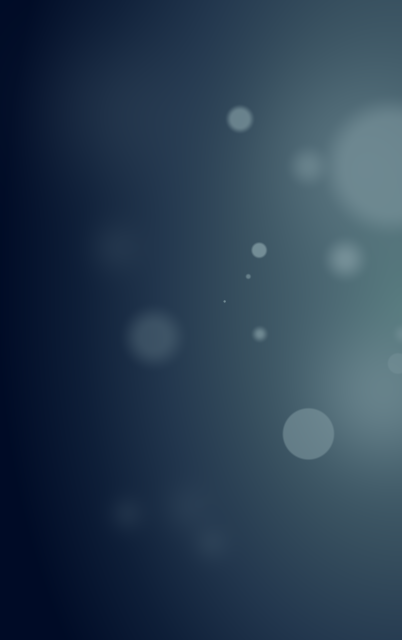
Give the GLSL for this background, as a WebGL 2 fragment shader.

```glsl
#version 300 es
precision highp float;

// Hazy bokeh backdrop: an elliptical falloff from a teal glow at the right
// is mapped through a colour ramp to navy, then wide gaussian hazes and
// discs of varied focus are blended on top. Lengths are in canvas heights.

uniform vec2 u_resolution;
out vec4 outColor;

// Light source and its falloff
const vec2 LIGHT_CENTER = vec2(0.63, 0.52);
const float STRETCH_ABOVE = 0.50;
const float STRETCH_BELOW = 0.67;
const float RAMP_LENGTH = 0.63;

const vec3 HAZE_COLOR = vec3(0.50, 0.60, 0.63);

// Background colours from the light outwards, evenly spaced
const int RAMP_STEPS = 6;
const vec3 RAMP[RAMP_STEPS] = vec3[](
    vec3(0.335, 0.475, 0.490),
    vec3(0.280, 0.390, 0.435),
    vec3(0.215, 0.310, 0.370),
    vec3(0.135, 0.215, 0.305),
    vec3(0.055, 0.120, 0.220),
    vec3(0.000, 0.045, 0.150));

// Hazes: centre x, y, spread, strength
const int HAZE_COUNT = 7;
const vec4 HAZES[HAZE_COUNT] = vec4[](
    vec4(0.550, 0.755, 0.140, 0.33),
    vec4(0.595, 0.382, 0.105, 0.52),
    vec4(0.170, 0.830, 0.120, 0.13),
    vec4(0.180, 0.613, 0.040, 0.10),
    vec4(0.198, 0.197, 0.027, 0.11),
    vec4(0.293, 0.206, 0.038, 0.08),
    vec4(0.330, 0.151, 0.028, 0.10));

// Discs: centre x, y, radius, half width of the blurred edge
const int DISC_COUNT = 12;
const vec4 DISCS[DISC_COUNT] = vec4[](
    vec4(0.612, 0.740, 0.093, 0.024),
    vec4(0.482, 0.322, 0.040, 0.002),
    vec4(0.375, 0.814, 0.0185, 0.006),
    vec4(0.405, 0.609, 0.0115, 0.0025),
    vec4(0.388, 0.568, 0.0035, 0.002),
    vec4(0.351, 0.529, 0.0017, 0.001),
    vec4(0.406, 0.478, 0.0085, 0.007),
    vec4(0.622, 0.432, 0.016, 0.002),
    vec4(0.240, 0.473, 0.037, 0.020),
    vec4(0.482, 0.740, 0.021, 0.019),
    vec4(0.540, 0.595, 0.022, 0.020),
    vec4(0.630, 0.478, 0.010, 0.010));
const float DISC_STRENGTH[DISC_COUNT] = float[](
    0.53, 0.58, 0.70, 0.82, 0.65, 0.85, 0.75, 0.35, 0.29, 0.48, 0.75, 0.45);

// Elliptical falloff from the light, flatter below than above
vec3 background(vec2 p) {
    vec2 offset = p - LIGHT_CENTER;
    offset.y *= offset.y > 0.0 ? STRETCH_ABOVE : STRETCH_BELOW;
    float level = clamp(length(offset) / RAMP_LENGTH, 0.0, 1.0)
                * float(RAMP_STEPS - 1);
    int i = min(int(level), RAMP_STEPS - 2);
    return mix(RAMP[i], RAMP[i + 1], level - float(i));
}

float hazeMask(vec2 p, vec4 haze) {
    vec2 q = (p - haze.xy) / haze.z;
    return haze.w * exp(-dot(q, q));
}

float discMask(vec2 p, vec4 disc, float pixel) {
    float edge = max(disc.w, 0.75 * pixel);
    float dist = length(p - disc.xy) - disc.z;
    return 1.0 - smoothstep(-edge, edge, dist);
}

void main() {
    float pixel = 1.0 / u_resolution.y;
    vec2 p = gl_FragCoord.xy * pixel;
    vec3 color = background(p);

    for (int i = 0; i < HAZE_COUNT; i++) {
        color = mix(color, HAZE_COLOR, hazeMask(p, HAZES[i]));
    }
    for (int i = 0; i < DISC_COUNT; i++) {
        float mask = discMask(p, DISCS[i], pixel);
        color = mix(color, HAZE_COLOR, DISC_STRENGTH[i] * mask);
    }
    outColor = vec4(color, 1.0);
}
```
